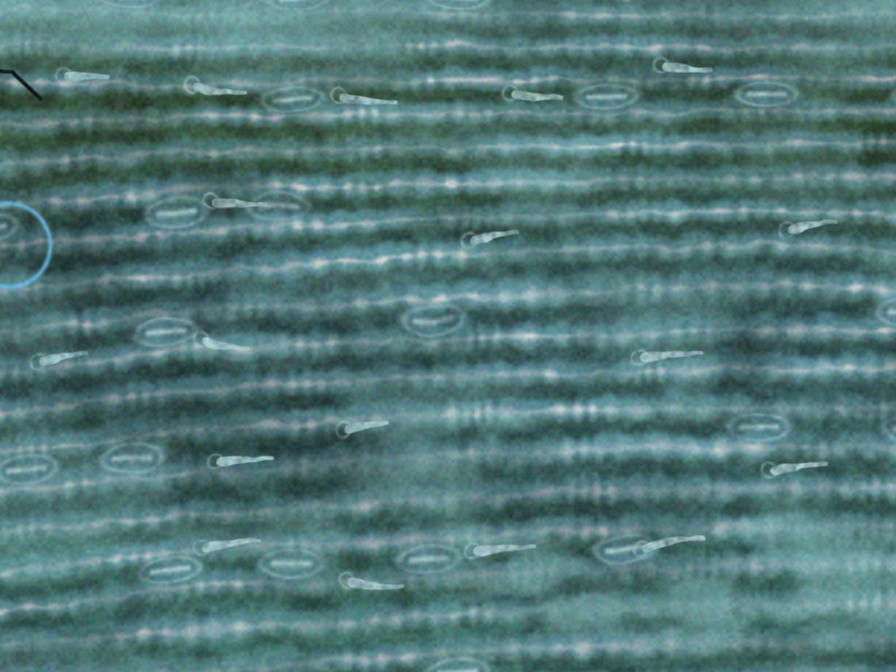
Reproduce this texture procedurally as a WebGL 1 fragment shader.

```glsl
precision highp float;
uniform vec2 u_resolution;

const vec3 DARK_TEAL = vec3(0.20, 0.325, 0.325);
const vec3 LEAF_GREEN = vec3(0.22, 0.34, 0.24);
const vec3 SEA_GREEN = vec3(0.24, 0.42, 0.385);
const vec3 WALL_BLUE = vec3(0.36, 0.56, 0.61);
const vec3 OLIVE_FRINGE = vec3(0.43, 0.55, 0.46);
const vec3 HAZE = vec3(0.47, 0.67, 0.67);
const vec3 PINK_BEAD = vec3(0.80, 0.80, 0.80);
const vec3 HAIR_WHITE = vec3(0.70, 0.82, 0.84);

float hash(vec2 p) {
  vec3 q = fract(vec3(p.xyx) * 0.1031);
  q += dot(q, q.yzx + 33.33);
  return fract((q.x + q.y) * q.z);
}

float noise(vec2 p) {
  vec2 i = floor(p), f = fract(p);
  f = f * f * (3.0 - 2.0 * f);
  return mix(mix(hash(i), hash(i + vec2(1, 0)), f.x),
             mix(hash(i + vec2(0, 1)), hash(i + vec2(1, 1)), f.x), f.y);
}

// Layered noise, stretched to fill 0 to 1
float fbm(vec2 p) {
  float sum = 0.0, gain = 0.53;
  for (int i = 0; i < 4; i++) {
    sum += gain * noise(p);
    p = p * 2.03 + 17.1;
    gain *= 0.5;
  }
  return smoothstep(0.2, 0.8, sum);
}

float bell(float d, float width) {
  return exp(-d * d / (width * width));
}

float segment(vec2 p, vec2 a, vec2 b) {
  vec2 pa = p - a, ba = b - a;
  return length(pa - ba * clamp(dot(pa, ba) / dot(ba, ba), 0.0, 1.0));
}

// Row coordinate: walls lie at whole numbers, tilted, bowed and wavering
float rowCoord(vec2 p, float x) {
  float t = x - 0.5;
  float tilt = 0.065 * (t - t * t) * (1.0 - smoothstep(0.55, 0.95, p.y));
  float y = p.y - tilt + 0.016 * (noise(p * vec2(3.5, 8.0)) - 0.5);
  y += 0.007 * (noise(p * vec2(22.0, 17.0)) - 0.5);
  return 0.5 + 17.1 * y + 3.0 * max(y - 0.75, 0.0);
}

// Tapered hair with a round bulb; x is the body, y the bulb outline
vec2 hairMask(vec2 p, float seed) {
  float angle = (seed - 0.45) * 0.4;
  p = mat2(cos(angle), -sin(angle), sin(angle), cos(angle)) * p;
  p.y += 5.0 * p.x * p.x * (seed - 0.5) + 0.004 * (noise(p * 70.0 + seed * 90.0) - 0.5);
  float tip = mix(0.02, 0.05, fract(seed * 7.3));
  float radius = mix(0.0075, 0.003, smoothstep(-0.045, tip, p.x));
  float d = segment(p, vec2(-0.035, 0.0), vec2(tip, 0.0));
  float body = 1.0 - smoothstep(radius - 0.002, radius + 0.002, d);
  float bulb = bell(length(p + vec2(0.044, -0.002)) - 0.011, 0.0025);
  return vec2(body, bulb) * (0.4 + 0.6 * noise(p * 150.0 + seed * 50.0));
}

// Stoma: x is the halo, y the broken lips and central slit
vec2 stomaMask(vec2 p) {
  float r = length(p / vec2(0.052, 0.023));
  float slit = bell(segment(p, vec2(-0.026, 0.0), vec2(0.026, 0.0)), 0.005);
  return vec2(1.0 - smoothstep(0.6, 1.25, r), max(slit, 0.45 * bell(r - 0.85, 0.12)));
}

void main() {
  vec2 p = gl_FragCoord.xy / u_resolution.y;
  float x = gl_FragCoord.x / u_resolution.x;
  float v = rowCoord(p, x);
  float row = floor(v + 0.5), wallDist = v - row;
  float blur = smoothstep(0.6, 0.1, p.y) * smoothstep(0.0, 0.8, x);

  // Cell bodies, greener above and paler teal below
  float cloud = fbm(p * 3.5 + 3.0);
  float mottle = fbm(p * vec2(30.0, 40.0));
  vec3 color = mix(DARK_TEAL, LEAF_GREEN, bell(p.y - 0.83, 0.16) * (0.4 + 0.6 * cloud));
  color = mix(color, SEA_GREEN, smoothstep(0.5, 0.05, p.y) * (0.35 + 0.6 * cloud));
  color *= 0.8 + 0.32 * mottle;

  // Walls: scalloped blue band, olive fringe and thin uneven beads
  float phase = p.x * 27.0 + hash(vec2(row, 4.0)) + 2.2 * noise(vec2(p.x * 12.0, row * 7.0));
  float bead = 0.5 + 0.5 * cos(6.28318 * phase);
  float wear = smoothstep(0.15, 0.85, noise(vec2(p.x * 9.0, row * 5.3)));
  float spark = noise(vec2(p.x * 48.0, row * 9.7));
  float width = 0.25 + 0.08 * bead + 0.07 * (mottle - 0.5);
  float glow = 1.0 - smoothstep(width - 0.17, width + 0.13, abs(wallDist - 0.05));
  color = mix(color, OLIVE_FRINGE, 0.4 * bell(wallDist + 0.2, 0.13) * (0.4 + 0.6 * bead));
  color = mix(color, WALL_BLUE, glow * (0.45 + 0.4 * wear));
  float core = bell(wallDist + 0.1 * (mottle - 0.5), 0.065 + 0.05 * bead + 0.05 * blur);
  float shine = 0.16 + 0.2 * wear + 0.75 * bead * spark * (0.4 + 0.6 * wear);
  color = mix(color, PINK_BEAD, core * min(shine, 0.9) * (1.0 - 0.25 * blur));

  // Broad shading, then pale haze along the top and in patches
  color *= 0.84 + 0.26 * fbm(p * vec2(2.5, 5.0) + 9.0);
  float haze = 0.8 * smoothstep(0.87, 1.0, p.y) * (0.25 + 0.75 * cloud);
  haze += smoothstep(0.55, 0.95, fbm(p * vec2(5.0, 10.0) + 40.0)) * (0.25 + 0.4 * blur);
  color = mix(color, HAZE, min(haze, 0.8));

  // Stomata centred between walls, in every third row
  vec2 grid = vec2(p.x * 4.5 + 0.5, (v + 1.0) / 3.0), id = floor(grid);
  vec2 pos = (fract(grid) - 0.5) * vec2(0.2222, 0.17);
  pos.x += 0.09 * (hash(id + 8.0) - 0.5);
  vec2 stoma = stomaMask(pos) * step(0.56, hash(id + 21.0)) * (0.5 + 0.5 * mottle);
  color = mix(mix(color, WALL_BLUE, 0.6 * stoma.x), HAIR_WHITE, 0.85 * stoma.y);

  // Hairs scattered on a jittered grid
  grid = vec2(p.x * 4.5, (p.y - 0.06) / 0.18);
  id = floor(grid);
  pos = (fract(grid) - 0.5) * vec2(0.2222, 0.18);
  pos += vec2(0.08, 0.09) * (vec2(hash(id + 5.0), hash(id + 13.0)) - 0.5);
  vec2 hair = hairMask(pos, hash(id + 31.0)) * step(0.28, hash(id + 47.0));
  color = mix(color, HAIR_WHITE, max(0.95 * hair.x, 0.5 * hair.y));

  // Dark smudge, curved blue fibre and black thread
  color *= 1.0 - 0.3 * bell(length(p - vec2(1.11, 0.47)), 0.05);
  float ring = bell(length(p - vec2(0.013, 0.635)) - 0.062, 0.004);
  color = mix(color, vec3(0.42, 0.73, 0.88), 0.8 * ring);
  float thread = min(segment(p, vec2(0.0, 0.894), vec2(0.018, 0.893)),
                     segment(p, vec2(0.018, 0.893), vec2(0.06, 0.853)));
  color = mix(color, vec3(0.06, 0.10, 0.12), 1.0 - smoothstep(0.001, 0.0045, thread));

  // Fine tinted grain
  vec3 grain = vec3(noise(p * 230.0), noise(p * 230.0 + 71.0), noise(p * 230.0 + 143.0));
  color += 0.07 * (grain - 0.5) + 0.06 * (noise(p * 150.0 + 31.0) - 0.5);
  gl_FragColor = vec4(color, 1.0);
}
```
